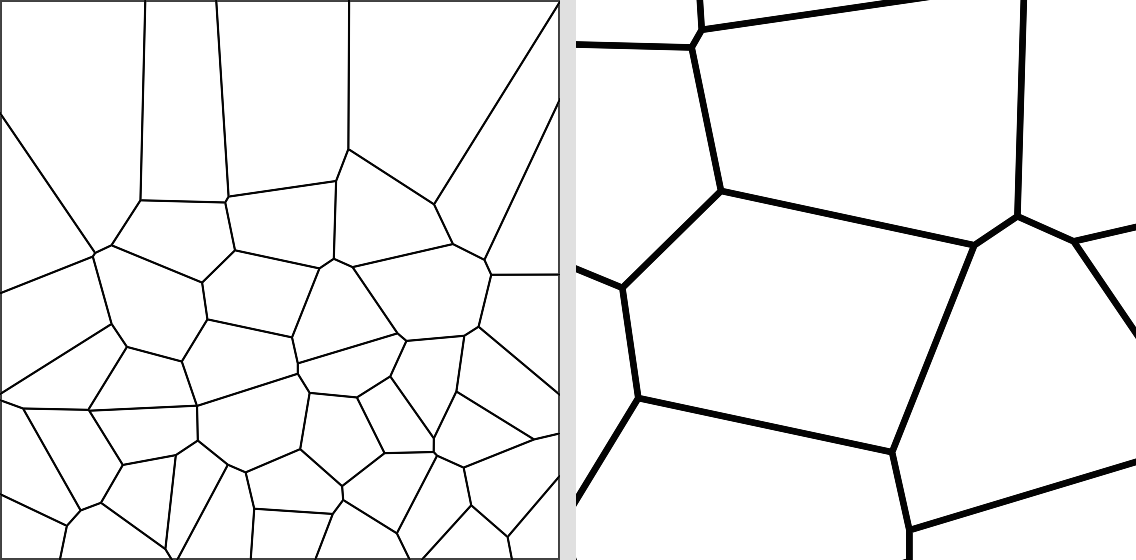
Left, the full canvas; right, a detail of the centre.
Give the GLSL for this pattern, as a WebGL 2 fragment shader.

```glsl
#version 300 es
precision highp float;
// Framed Voronoi diagram in thin black lines, with cells growing taller toward the top.

uniform vec2 u_resolution;
out vec4 fragColor;

const int ROWS = 7;

vec2 hash2(vec2 p) {
    return fract(sin(vec2(dot(p, vec2(127.1, 311.7)),
                          dot(p, vec2(269.5, 183.3)))) * 43758.5453);
}

// Fewer seeds per row toward the top
int columnsIn(int row) {
    return 7 - (row + 1) / 3;
}

// Jittered seed; row spacing widens with height and the sky above stays empty
vec2 seedAt(int row, int col) {
    float r = float(row);
    vec2 jitter = hash2(vec2(float(col) + 3.0, r + 11.0)) - 0.5;
    float x = (float(col) + 0.5 + 0.9 * jitter.x) / float(columnsIn(row));
    float y = 0.045 + 0.075 * r + 0.006 * r * r;
    return vec2(x, y + jitter.y * (0.075 + 0.007 * r));
}

vec2 nearestSeed(vec2 p) {
    vec2 nearest = vec2(9.0);
    for (int row = 0; row < ROWS; row++) {
        for (int col = 0; col < columnsIn(row); col++) {
            vec2 seed = seedAt(row, col);
            if (distance(p, seed) < distance(p, nearest)) nearest = seed;
        }
    }
    return nearest;
}

// Exact distance to the closest bisector around the cell holding p
float cellEdgeDistance(vec2 p) {
    vec2 home = nearestSeed(p);
    float edge = 9.0;
    for (int row = 0; row < ROWS; row++) {
        for (int col = 0; col < columnsIn(row); col++) {
            vec2 seed = seedAt(row, col);
            vec2 across = seed - home;
            if (dot(across, across) > 1e-6) {
                edge = min(edge, dot(0.5 * (home + seed) - p, normalize(across)));
            }
        }
    }
    return edge;
}

void main() {
    vec2 p = gl_FragCoord.xy / u_resolution;
    float pixel = 1.0 / min(u_resolution.x, u_resolution.y);

    // Cell walls and the thinner outer frame
    float walls = cellEdgeDistance(p) - 0.002;
    vec2 border = min(p, 1.0 - p);
    float frame = abs(min(border.x, border.y) - 0.0018) - 0.0012;

    float paper = smoothstep(-0.5 * pixel, 0.5 * pixel, min(walls, frame));
    fragColor = vec4(vec3(mix(0.01, 1.0, paper)), 1.0);
}
```
